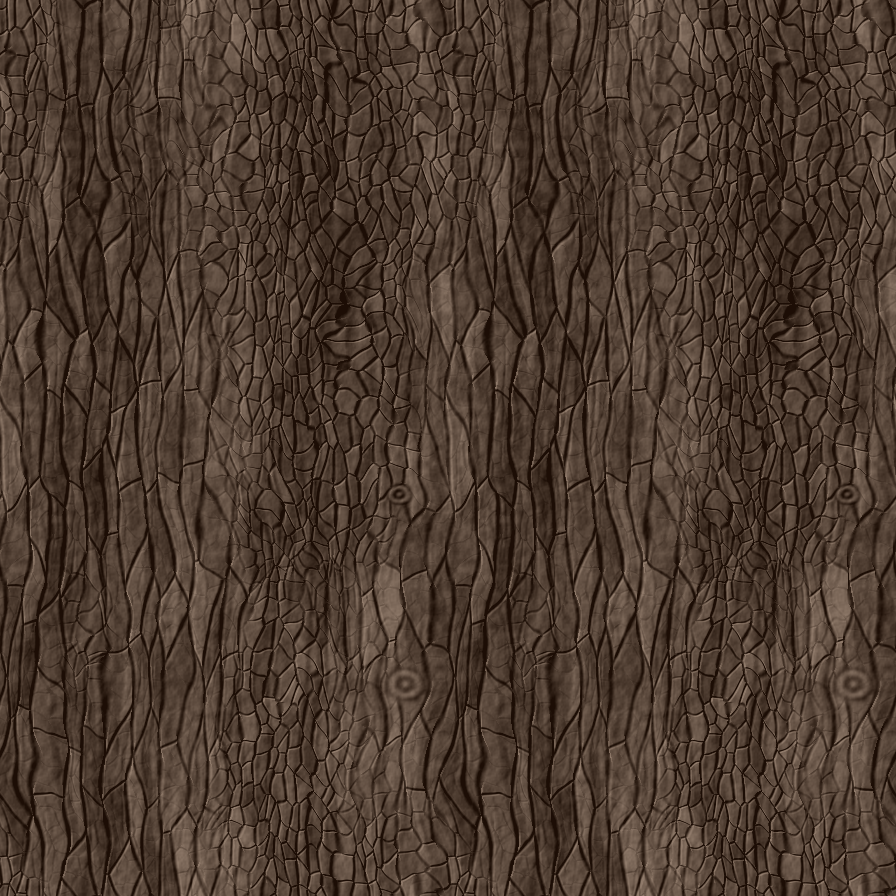
This texture is drawn by a Shadertoy shader. Its source:

```glsl
// Rough brown tree bark: tall plates split by dark fissures, crumbly flaked
// zones and two ringed knots. Stretched Voronoi cells and periodic noise form
// a height field, shaded by depth and by a light from the upper left.

const vec2  TILES        = vec2(2.0, 1.0);    // repeats across and down
const vec2  PLATE_GRID   = vec2(22.0, 11.0);  // plates per tile
const vec2  FLAKE_GRID   = vec2(36.0, 42.0);  // flakes per tile
const vec2  FURROW_GRID  = vec2(30.0, 6.0);
const vec2  GRAIN_GRID   = vec2(64.0, 110.0);
const float PLATE_CRACK  = 0.0050;            // crack half widths, canvas units
const float FLAKE_CRACK  = 0.0036;
const float JITTER       = 0.85;
const float WARP         = 0.020;             // waviness, canvas units
const float LIGHT_STEP   = 0.0020;            // reach of the relief shading
const float RELIEF       = 0.75;
const float DEPTH_TONE   = 0.95;
const float COLUMN_TONE  = 0.09;              // broad light and dark columns
const float PATCH_TONE   = 0.35;              // irregular weathering
const vec3  KNOTS[2] = vec3[2](               // tile x, tile y, canvas radius
    vec3(0.906, 0.236, 0.022), vec3(0.890, 0.447, 0.014));
const vec3  FISSURE_BROWN = vec3(0.10, 0.045, 0.012);
const vec3  RIDGE_TAN     = vec3(0.52, 0.44, 0.38);
const float TAU = 6.2831853;

// Integer hash of a lattice cell and a seed, giving values from 0 to 1.
vec3 hash(vec2 cell, int seed) {
    uvec3 v = uvec3(ivec3(ivec2(cell), seed)) * 1664525u + 1013904223u;
    v.x += v.y * v.z; v.y += v.z * v.x; v.z += v.x * v.y;
    v ^= v >> 16u;
    v.x += v.y * v.z; v.y += v.z * v.x; v.z += v.x * v.y;
    return vec3(v >> 8u) / 16777216.0;
}

// Value noise over the tile, wrapping at its edges.
float noise(vec2 t, vec2 grid, int seed) {
    vec2 p = t * grid, i = floor(p), f = p - i;
    f = f * f * (3.0 - 2.0 * f);
    vec2 a = mod(i, grid), b = mod(i + 1.0, grid);
    return mix(mix(hash(a, seed).x, hash(vec2(b.x, a.y), seed).x, f.x),
               mix(hash(vec2(a.x, b.y), seed).x, hash(b, seed).x, f.x), f.y);
}

float fbm(vec2 t, vec2 grid, int seed) {
    return (noise(t, grid, seed) * 4.0 + noise(t, grid * 2.0, seed + 1) * 2.0
          + noise(t, grid * 4.0, seed + 2)) / 7.0;
}

// Stretched Voronoi cells: border distance in canvas units, and a cell value.
vec2 cells(vec2 t, vec2 grid, int seed) {
    vec2 p = t * grid, i = floor(p), f = p - i;
    vec2 near = vec2(9.0), next = vec2(9.0);
    float value = 0.0;
    for (int y = -1; y <= 1; y++)
    for (int x = -1; x <= 1; x++) {
        vec2 o = vec2(x, y);
        vec3 h = hash(mod(i + o, grid), seed);
        vec2 r = o + 0.5 + JITTER * (h.xy - 0.5) - f;
        if (dot(r, r) < dot(near, near)) { next = near; near = r; value = h.z; }
        else if (dot(r, r) < dot(next, next)) next = r;
    }
    vec2 n = normalize(next - near), slope = n * grid * TILES;
    float border = dot(0.5 * (near + next), n) / length(slope);
    // Cross cracks are thinner than those along the trunk.
    return vec2(border * (1.0 + 1.3 * abs(normalize(slope).y)), value);
}

// One layer of raised pieces with rounded sides.
float pieces(vec2 t, vec2 grid, float crack, int seed) {
    vec2 c = cells(t, grid, seed);
    return smoothstep(0.0, crack, c.x) * (0.55 + 0.45 * c.y);
}

float barkHeight(vec2 t) {
    // Wavy grain, pushed aside around the knots
    vec2 bend = vec2(fbm(t, vec2(7.0, 8.0), 11), fbm(t, vec2(9.0, 7.0), 21)) - 0.5;
    vec2 w = t + bend * WARP * TILES * 2.0;
    float knotMask = 0.0, knotRings = 0.0;
    for (int k = 0; k < 2; k++) {
        vec2 d = t - KNOTS[k].xy;
        d = (d - round(d)) / TILES + bend * 0.008;
        float r = length(d * vec2(0.9, 1.1)) / KNOTS[k].z;
        w -= d * TILES * 0.6 * exp(-0.3 * r * r);
        float m = 1.0 - smoothstep(0.8, 1.25, r);
        knotRings += m * (0.5 + 0.4 * cos(r * TAU * 1.6));
        knotMask = max(knotMask, m);
    }

    // Plates give way to small flakes in the rough zones
    float rough = 0.5 - 0.42 * cos(TAU * (t.x - 0.27))
                + 1.8 * (fbm(t, vec2(5.0, 6.0), 31) - 0.5) + 0.25 * (t.y - 0.5);
    float plate = pieces(w, PLATE_GRID, PLATE_CRACK, 41);
    float flake = pieces(w + bend * 0.03, FLAKE_GRID, FLAKE_CRACK, 51);
    plate *= 0.8 + 0.2 * flake;
    float body = mix(plate, flake, 0.9 * smoothstep(0.3, 0.8, rough));
    body = mix(body, knotRings, knotMask * 0.8);

    float furrow = smoothstep(0.0, 0.22, abs(fbm(w, FURROW_GRID, 61) - 0.5));
    float grain = fbm(t, GRAIN_GRID, 71);
    return body * 0.60 + furrow * 0.20 + grain * 0.36;
}

void mainImage(out vec4 fragColor, in vec2 fragCoord) {
    vec2 t = fragCoord / iResolution.xy * TILES;
    float height = barkHeight(t);
    float relief = height - barkHeight(t + vec2(-0.8, 0.6) * LIGHT_STEP * TILES);

    // Broad columns and weathered patches
    float column = cos(TAU * (2.0 * t.x - 0.9 + 0.08 * sin(TAU * t.y)));
    float weather = fbm(t, vec2(6.0, 4.0), 81) - 0.5;

    float tone = 0.42 + (height - 0.58) * DEPTH_TONE + relief * RELIEF
               + column * COLUMN_TONE + weather * PATCH_TONE;
    fragColor = vec4(mix(FISSURE_BROWN, RIDGE_TAN, clamp(tone, 0.02, 1.1)), 1.0);
}
```
